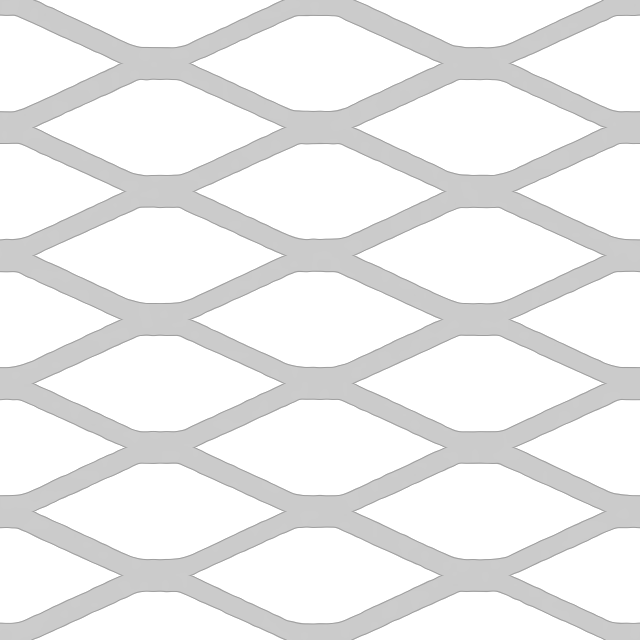
Write a WebGL 2 fragment shader that draws this pattern.

```glsl
#version 300 es
precision highp float;
// Expanded metal mesh: flat grey strands around white, flattened diamond holes.
// Two staggered lattices of 2 x 5 holes are merged as distance fields, with
// rounder lower corners, slightly rough cut edges and a thin dark outline.

uniform vec2 u_resolution;
out vec4 fragColor;

float hash(vec2 p) {
    vec3 q = fract(vec3(p.xyx) * 0.1031);
    q += dot(q, q.yzx + 33.33);
    return fract((q.x + q.y) * q.z);
}

// Value noise that wraps after 'period' cells
float wrappedNoise(vec2 p, float period) {
    vec2 i = floor(p), f = fract(p);
    f = f * f * (3.0 - 2.0 * f);
    vec2 a = mod(i, period), b = mod(i + 1.0, period);
    return mix(mix(hash(a), hash(vec2(b.x, a.y)), f.x),
               mix(hash(vec2(a.x, b.y)), hash(b), f.x), f.y);
}

float smoothMax(float a, float b, float k) {
    float h = max(k - abs(a - b), 0.0) / k;
    return max(a, b) + 0.25 * k * h * h;
}

// Diamond with pointed sides and flattened top and bottom; negative inside
float holeDistance(vec2 q, float halfHeight, float lowerRounding) {
    bool lower = q.y < 0.0;
    float slope = lower ? 0.465 : 0.455;
    float rounding = lower ? lowerRounding : 0.002;
    q = abs(q);
    float side = (slope * (q.x - 0.195) + q.y) / sqrt(1.0 + slope * slope);
    return smoothMax(side, q.y - halfHeight, rounding);
}

// Nearest hole in one of the two staggered lattices
float latticeDistance(vec2 uv, float lattice) {
    const vec2 pitch = vec2(0.5, 0.2);
    vec2 p = uv - vec2(mix(0.2485, 0.4966, lattice), 0.1 * lattice + 0.0008);
    vec2 cell = floor(p / pitch + 0.5);
    vec2 q = p - cell * pitch;
    vec2 id = mod(cell, vec2(2.0, 5.0));

    // Alternate rows of the second lattice lean left and right
    q.x -= lattice * (mod(id.y, 2.0) * 0.0056 - 0.0028);
    float vary = hash(id + 7.0 * lattice + 3.0);
    float halfHeight = 0.0746 + 0.0008 * (hash(id.yx + 19.0 + lattice) - 0.5);
    return holeDistance(q, halfHeight, mix(0.0045, 0.0095, vary));
}

// Box-filtered coverage of a distance, one pixel wide
float coverage(float d, float pixel) {
    return clamp(d / pixel + 0.5, 0.0, 1.0);
}

void main() {
    vec2 uv = gl_FragCoord.xy / u_resolution;
    float pixel = 1.0 / min(u_resolution.x, u_resolution.y);

    float d = 1.0;
    for (int i = 0; i < 2; i++) d = min(d, latticeDistance(uv, float(i)));

    // Rough cut edge
    d += 0.0011 * (wrappedNoise(uv * 96.0, 96.0) - 0.5);

    // Strands with faint mottling, over white
    float mottle = 0.006 * (wrappedNoise(uv * 64.0 + 0.5, 64.0) - 0.5);
    vec3 metal = vec3(0.797 + mottle);
    vec3 color = mix(vec3(1.0), metal, coverage(d, pixel));

    // Thin dark outline just inside the metal
    float outline = coverage(0.0008 - abs(d - 0.0006), pixel);
    color = mix(color, vec3(0.62), outline);

    fragColor = vec4(color, 1.0);
}
```
